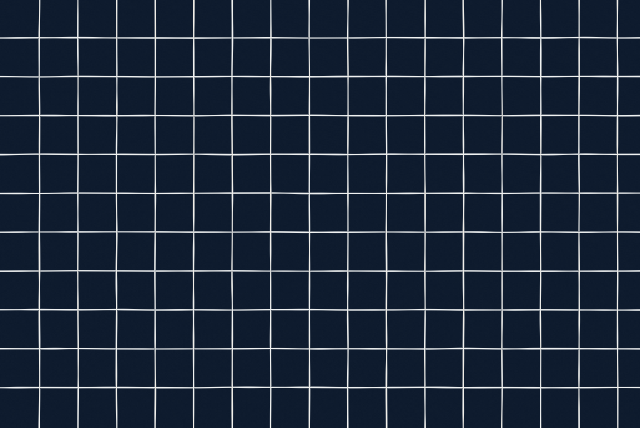
A Shadertoy shader for this pattern:

```glsl
float hash(vec2 p) {
    return fract(sin(dot(p, vec2(127.1, 311.7))) * 43758.5453);
}

// Smooth variation along one line, chosen by its seed
float noise(float t, float seed) {
    float cell = floor(t);
    float blend = smoothstep(0.0, 1.0, t - cell);
    return mix(hash(vec2(cell, seed)), hash(vec2(cell + 1.0, seed)), blend);
}

// Pixel coverage of the nearest ruled line in an evenly spaced set
float ruledLine(float across, float along, float first, float pitch, float count, float seed) {
    float index = clamp(round((across - first) / pitch), 0.0, count - 1.0);
    float id = index + seed;

    // Hand-drawn drift and uneven stroke weight
    float drift = (noise(along * 11.0, id) - 0.5) * 0.0013;
    float halfWidth = 0.0016 + (noise(along * 24.0, id + 50.0) - 0.5) * 0.0007;
    float offset = across - first - index * pitch - drift;

    // Box-filtered edge, exact even for strokes thinner than a pixel
    float pixel = 1.0 / iResolution.y;
    float covered = min(offset + 0.5 * pixel, halfWidth) - max(offset - 0.5 * pixel, -halfWidth);
    return clamp(covered / pixel, 0.0, 1.0);
}

void mainImage(out vec4 fragColor, in vec2 fragCoord) {
    vec2 p = fragCoord / iResolution.xy * vec2(1.5, 1.0);

    // Sixteen vertical and ten horizontal lines
    float vertical = ruledLine(p.x, p.y, 0.0926, 0.09033, 16.0, 3.0);
    float horizontal = ruledLine(p.y, p.x, 0.0945, 0.0908, 10.0, 131.0);

    // Flat navy ground with a trace of grain
    vec3 navy = vec3(0.055, 0.106, 0.180);
    navy += (hash(floor(p * 342.0)) - 0.5) * 0.006;

    // Off-white strokes, some stretches slightly warm
    float warmth = noise(p.y * 15.0, floor(p.x / 0.09033 + 0.5)) * vertical;
    vec3 chalk = mix(vec3(0.94, 0.95, 0.95), vec3(0.95, 0.92, 0.87), warmth * 0.6);

    fragColor = vec4(mix(navy, chalk, max(vertical, horizontal)), 1.0);
}
```
